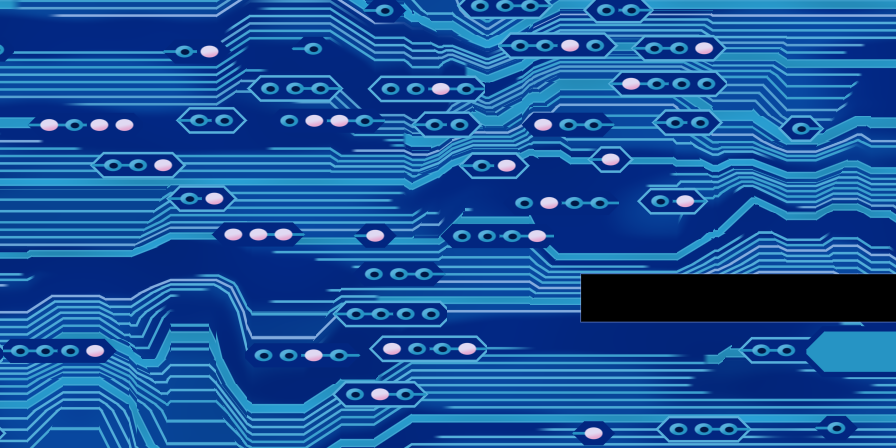
Write a WebGL 1 fragment shader that draws this texture.

```glsl
precision highp float;
// Blue circuit board: thin copper lanes and wide buses follow a height field
// bent by mitred plateaus; runs of ring pads and pink solder blobs sit in
// cleared pockets, with a copper pour and one black block on top.
uniform vec2 u_resolution;

const vec3 NAVY = vec3(0.008, 0.15, 0.50);
const vec3 BLUE = vec3(0.03, 0.27, 0.60);
const vec3 COPPER = vec3(0.15, 0.58, 0.77);
const vec3 SHINE = vec3(0.34, 0.69, 0.86);
const vec3 LILAC = vec3(0.62, 0.70, 0.90);
const vec3 SOLDER = vec3(0.88, 0.85, 0.95);
const vec3 ROSE = vec3(0.90, 0.66, 0.82);
const vec3 HOLE = vec3(0.0, 0.09, 0.27);
const float LANE = 0.0165;
const float LINE = 0.0028;
const float BAND = 0.132;

float hash(vec2 p) {
  vec3 q = fract(p.xyx * 0.1031);
  q += dot(q, q.yzx + 33.33);
  return fract((q.x + q.y) * q.z);
}

float slopeAt(vec2 cell, vec2 offset) {
  float a = 6.2832 * hash(cell);
  return dot(vec2(cos(a), sin(a)), offset);
}

// Gradient noise, about -0.6 to 0.6
float noise(vec2 p) {
  vec2 i = floor(p), f = fract(p), e = vec2(1.0, 0.0);
  vec2 u = f * f * (3.0 - 2.0 * f);
  float low = mix(slopeAt(i, f), slopeAt(i + e, f - e), u.x);
  float high = mix(slopeAt(i + e.yx, f - e.yx), slopeAt(i + 1.0, f - 1.0), u.x);
  return mix(low, high, u.y);
}

float cover(float d, float soft) {
  return 1.0 - smoothstep(-soft, soft, d);
}

float chamferBox(vec2 p, vec2 halfSize, float cut) {
  vec2 q = abs(p) - halfSize;
  return max(max(q.x, q.y), (q.x + q.y + cut) * 0.707);
}

// Lane height: straight rows pushed aside by plateaus with sloped ends
float route(vec2 p) {
  float v = p.y;
  for (int k = 0; k < 13; k++) {
    float n = float(k);
    vec2 centre = vec2(2.0 * fract(n * 0.382 + 0.1), fract(n * 0.618 + 0.25));
    float span = mix(0.16, 0.42, hash(vec2(n, 3.0)));
    float rise = mix(0.035, 0.07, hash(vec2(n, 7.0)));
    float reach = clamp(1.6 - abs(p.y - centre.y) / 0.16, 0.0, 1.0);
    float side = mod(n, 2.0) * 2.0 - 1.0;
    v += side * clamp((span - abs(p.x - centre.x)) * 0.65, 0.0, rise * reach);
  }
  return v;
}

vec3 drawTraces(vec2 p, float soft) {
  float v = route(p), e = 0.0008;
  vec2 grad = vec2(route(p + vec2(e, 0.0)) - v, route(p + vec2(0.0, e)) - v) / e;
  float stretch = max(length(grad), 0.4);
  float id = floor(v / LANE), band = floor(v / BAND);

  // Ground is lighter where lanes are dense
  float density = noise(vec2(p.x * 1.1, v / LANE * 0.17));
  float light = smoothstep(-0.2, 0.12, density + 0.25 * noise(p * 5.0));
  vec3 color = mix(NAVY, BLUE, light) * (1.0 + 0.12 * noise(p * 3.0 + 9.0));

  // Wide bus in the middle of each band
  float busHalf = mix(0.008, 0.013, hash(vec2(band, 5.0)));
  float busDist = abs(fract(v / BAND) - 0.5) * BAND / stretch - busHalf;
  float busOn = smoothstep(-0.13, -0.12, noise(vec2(p.x * 0.8 + 5.0, band * 3.7)));

  // Thin lanes, interrupted in open areas and beside buses
  float laneOn = smoothstep(-0.10, -0.08, noise(vec2(p.x * 1.1, id * 0.17)));
  laneOn *= 1.0 - busOn * cover(busDist - 0.007, soft);
  float laneDist = abs(fract(v / LANE) - 0.5) * LANE / stretch;
  vec3 lineColor = mix(SHINE, LILAC, step(0.82, hash(vec2(id, 11.0))));
  lineColor = mix(COPPER, lineColor, 0.3 + 0.7 * hash(vec2(id, 2.0)));
  color = mix(color, lineColor, laneOn * cover(laneDist - LINE, soft));

  vec3 busColor = COPPER * (1.0 + 0.2 * noise(p * vec2(4.0, 9.0)));
  busColor = mix(busColor, SHINE, 0.6 * cover(abs(busDist + 0.002) - 0.0012, soft));
  return mix(color, busColor, busOn * cover(busDist, soft));
}

// One run of one to four pads per cell, inside a cleared pocket
vec3 drawPads(vec3 color, vec2 p, float soft) {
  vec2 size = vec2(0.27, 0.085);
  float pitch = 0.056;
  p.x += size.x * hash(vec2(floor(p.y / size.y), 17.0));
  vec2 cell = floor(p / size);
  vec2 q = p - (cell + 0.5) * size;
  q -= (vec2(hash(cell + 31.0), hash(cell + 47.0)) - 0.5) * vec2(0.04, 0.02);
  float present = step(hash(cell + 3.0), 0.46);
  float last = floor(hash(cell + 13.0) * 3.99);
  float halfRun = 0.5 * last * pitch;

  float dx = max(abs(q.x) - halfRun - 0.012, 0.0);
  float pocket = max(abs(q.y), (dx + abs(q.y)) * 0.75) - 0.027;
  color = mix(color, NAVY, present * cover(pocket, soft));
  float rim = present * step(0.45, hash(cell + 23.0));
  color = mix(color, SHINE, rim * cover(abs(pocket) - LINE, soft));

  // Lead from the run to the pocket's edge
  float side = sign(hash(cell + 61.0) - 0.5);
  float lead = max(max(abs(q.y) - 0.003, -q.x * side), pocket);
  color = mix(color, COPPER, present * cover(lead, soft));

  float index = clamp(floor((q.x + halfRun) / pitch + 0.5), 0.0, last);
  vec2 c = vec2(q.x + halfRun - index * pitch, q.y) / vec2(1.5, 1.0);
  float blob = step(hash(cell * 5.0 + index + 71.0), 0.27);
  vec3 ring = mix(COPPER, SHINE, smoothstep(-0.004, 0.012, c.y - c.x));
  ring = mix(ring, HOLE, cover(length(c - vec2(0.001, -0.001)) - 0.0063, soft));
  vec3 solder = mix(ROSE, SOLDER, smoothstep(-0.012, 0.002, c.y - 0.3 * c.x));
  float disc = cover(length(c) - 0.0132, soft);
  return mix(color, mix(ring, solder, blob), present * disc);
}

void main() {
  vec2 p = gl_FragCoord.xy / u_resolution.y;
  float soft = 0.7 / u_resolution.y;
  vec3 color = drawPads(drawTraces(p, soft), p, soft);

  // Copper pour at the lower right
  float pour = chamferBox(p - vec2(1.95, 0.215), vec2(0.15, 0.045), 0.04);
  color = mix(color, NAVY, cover(pour - 0.012, soft));
  color = mix(color, COPPER, cover(pour, soft));

  // Black block with a pale edge
  float block = chamferBox(p - vec2(1.70, 0.335), vec2(0.403, 0.053), 0.0);
  color = mix(color, LILAC, 0.5 * cover(block - 0.002, soft));
  color = mix(color, vec3(0.0), cover(block, soft));
  gl_FragColor = vec4(color, 1.0);
}
```
